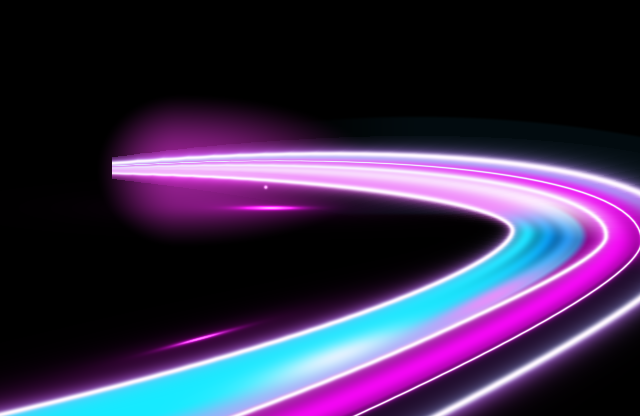
A WebGL 2 fragment shader for this background:

```glsl
#version 300 es
precision highp float;
// A neon light trail that leaves a magenta haze, swings round a bend and widens.
// Two Bezier rails span a ribbon: each pixel is solved for its place along (s, 0..2)
// and across (v, 0..1) the ribbon, and coloured by bands and glowing lines in v.
uniform vec2 u_resolution;
out vec4 fragColor;

const float ASPECT = 1.536;
const int STEPS = 64;
const vec3 CYAN = vec3(0.08, 0.92, 1.0);
const vec3 BLUE = vec3(0.04, 0.56, 0.92);
const vec3 MAGENTA = vec3(0.95, 0.02, 0.95);
const vec3 PINK = vec3(0.94, 0.55, 0.98);
const vec3 LAVENDER = vec3(0.62, 0.68, 0.96);
const vec3 DUSK = vec3(0.11, 0.03, 0.15);
const vec3 HAZE = vec3(0.60, 0.13, 0.58);
const vec3 TEAL = vec3(0.008, 0.045, 0.06);
const vec3 WHITE = vec3(1.0, 0.97, 1.0);

float cross2(vec2 a, vec2 b) { return a.x * b.y - a.y * b.x; }
float bell(float x, float width) { return exp(-x * x / (width * width)); }

vec2 bezier(vec2 a, vec2 b, vec2 c, vec2 d, float t) {
    float k = 1.0 - t;
    return k * k * k * a + 3.0 * k * t * (k * b + t * c) + t * t * t * d;
}

// Rails: the first half runs out to the bend, the second half returns
vec2 innerRail(float s) {
    const vec2 bend = vec2(1.23, 0.446);
    return s < 1.0
        ? bezier(vec2(0.27, 0.584), vec2(0.80, 0.574), vec2(1.23, 0.51), bend, s)
        : bezier(bend, vec2(1.23, 0.376), vec2(0.86, 0.20), vec2(-0.08, -0.016), s - 1.0);
}
vec2 outerRail(float s) {
    const vec2 bend = vec2(1.66, 0.41);
    return s < 1.0
        ? bezier(vec2(0.27, 0.608), vec2(0.90, 0.664), vec2(1.66, 0.628), bend, s)
        : bezier(bend, vec2(1.66, 0.30), vec2(1.12, 0.01), vec2(0.04, -0.50), s - 1.0);
}

// Finds (s, v, width) of the ribbon at p; v stays far away when p is off it
vec3 ribbonCoords(vec2 p) {
    vec3 best = vec3(0.0, 9.0, 1.0);
    vec2 a = innerRail(0.0), r = outerRail(0.0) - a;
    float f = cross2(p - a, r);
    for (int i = 1; i <= STEPS; i++) {
        float s = 2.0 * float(i) / float(STEPS);
        vec2 b = innerRail(s), q = outerRail(s) - b;
        float g = cross2(p - b, q);
        if (f * g <= 0.0 && f != g) {
            float hit = s - 2.0 / float(STEPS) * g / (g - f);
            vec2 base = innerRail(hit), span = outerRail(hit) - base;
            float v = dot(p - base, span) / dot(span, span);
            vec2 along = normalize(b + 0.5 * q - a - 0.5 * r);
            if (abs(v - 0.5) < abs(best.y - 0.5)) best = vec3(hit, v, abs(cross2(along, span)));
        }
        a = b; r = q; f = g;
    }
    return best;
}

// Colour bands across the ribbon, before and after the bend
vec3 bands(float s, float v) {
    vec3 up = mix(PINK, MAGENTA, smoothstep(0.5, 0.66, v) * smoothstep(0.25, 0.7, s));
    up = mix(up, LAVENDER, 0.7 * bell(v - 0.88, 0.09));
    up = mix(up, WHITE, max(bell(v - 0.40, 0.17), 0.6 * (1.0 - smoothstep(0.0, 0.45, s))));
    float bend = bell(s - 1.05, 0.22);
    vec3 low = mix(CYAN, BLUE, bend * smoothstep(0.05, 0.25, v));
    low *= 1.0 - 0.22 * bend * (0.5 + 0.5 * sin(v * 55.0));
    low = mix(low, LAVENDER, 0.75 * smoothstep(0.22, 0.36, v) * (1.0 - 0.6 * bend));
    low = mix(low, WHITE, 0.85 * bell(s - 1.63, 0.10) * bell(v - 0.26, 0.10));
    low = mix(low, PINK, 0.9 * bell(s - 1.38, 0.12) * bell(v - 0.33, 0.08));
    vec3 hot = MAGENTA * (0.5 + 0.5 * bell(v - 0.58, 0.11));
    low = mix(low, hot, smoothstep(0.37, 0.43, v));
    low = mix(low, DUSK, smoothstep(0.67, 0.73, v) * smoothstep(1.0, 1.2, s));
    return mix(up, low, smoothstep(0.72, 1.05, s));
}

// White core with a tinted glow; d and width are canvas units
vec3 neonLine(vec3 col, float d, float width, vec3 tint) {
    col = mix(col, tint, 0.75 * exp(-abs(d) / (2.2 * width)));
    return mix(col, WHITE, bell(d, width));
}

vec3 flare(vec2 d, vec2 size) {
    float core = exp(-dot(d / size, d / size));
    float halo = exp(-length(d / (size * vec2(2.0, 3.0))));
    return MAGENTA * (0.8 * core + 0.35 * halo) + WHITE * 0.7 * core * core * core * core;
}

void main() {
    vec2 p = gl_FragCoord.xy / u_resolution * vec2(ASPECT, 1.0);

    // Faint teal veil, magenta haze, flares and a spark
    float veilTop = 0.72 - 0.167 * (p.x - 1.0) * (p.x - 1.0);
    float veil = smoothstep(0.65, 1.05, p.x) * smoothstep(0.480, 0.490, p.y);
    vec3 col = TEAL * veil * (1.0 - smoothstep(veilTop - 0.006, veilTop + 0.004, p.y));
    vec2 h = (p - vec2(0.43, 0.59)) / vec2(p.x < 0.43 ? 0.20 : 0.48, 0.185);
    float haze = max(0.0, 1.0 - dot(h, h));
    col += HAZE * haze * sqrt(haze);
    col += flare(p - vec2(0.65, 0.50), vec2(0.075, 0.005));
    vec2 slant = normalize(vec2(1.0, 0.27));
    vec2 g = p - vec2(0.48, 0.186);
    col += 0.75 * flare(vec2(dot(g, slant), cross2(slant, g)), vec2(0.09, 0.005));
    col += WHITE * 0.8 * bell(length(p - vec2(0.638, 0.55)), 0.004);

    // Ribbon fill, with purple fringes beyond both edges
    vec3 c = ribbonCoords(p);
    float s = c.x, v = c.y, w = c.z, soft = 0.004 / w;
    float lower = smoothstep(0.8, 1.2, s);
    if (v > -0.6 && v < 1.6) {
        float outside = max(-v, v - 1.0) * w;
        float reach = mix(0.010, 0.030, smoothstep(1.0, 1.9, s));
        col += 0.55 * MAGENTA * exp(-max(outside, 0.0) / reach);
        float fill = smoothstep(-soft, soft, v) * (1.0 - smoothstep(1.0 - soft, 1.0 + soft, v));
        col = mix(col, bands(s, v), fill);

        // Bright lines that follow the trail
        float middle = mix(0.53, 0.405, smoothstep(0.9, 1.5, s));
        float grow = mix(0.5, 1.0, smoothstep(0.0, 0.6, s));
        col = neonLine(col, v * w, 0.0065 * grow, mix(PINK, LAVENDER, lower));
        col = neonLine(col, (v - middle) * w, 0.0060 * grow, PINK);
        col = neonLine(col, (v - 0.72) * w, 0.0024 * grow, MAGENTA);
        col = neonLine(col, (v - 0.985) * w, 0.0085 * grow, LAVENDER);
    }
    fragColor = vec4(clamp(col, 0.0, 1.0), 1.0);
}
```
